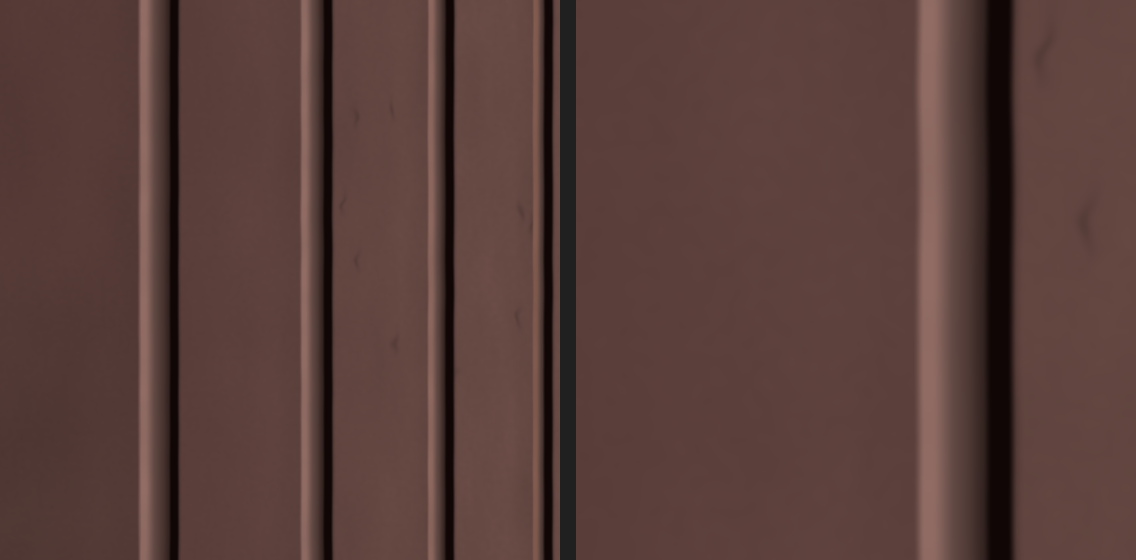
Left, the full canvas; right, a detail of the centre.
This texture is drawn by a WebGL 2 fragment shader. Its source:

```glsl
#version 300 es
precision highp float;
// Brown metal cladding seen at an angle: flat panels parted by upright ribs.
// A projective map turns canvas x into an even rib count, so panels narrow
// to the right; each rib has a lit edge, a dull face and a black groove.
uniform vec2 u_resolution;
out vec4 fragColor;

vec2 hash2(vec2 p) {
    vec3 q = fract(p.xyx * vec3(0.1031, 0.1030, 0.0973));
    q += dot(q, q.yzx + 33.33);
    return fract((q.xx + q.yz) * q.zy);
}

float cornerSlope(vec2 cell, vec2 offset) {
    return dot(hash2(cell + 50.0) * 2.0 - 1.0, offset);
}

float gradientNoise(vec2 p) {
    vec2 i = floor(p), f = p - i;
    vec2 u = f * f * f * (f * (f * 6.0 - 15.0) + 10.0);
    vec2 e = vec2(1.0, 0.0);
    return mix(mix(cornerSlope(i, f), cornerSlope(i + e, f - e), u.x),
               mix(cornerSlope(i + e.yx, f - e.yx), cornerSlope(i + 1.0, f - 1.0), u.x), u.y);
}

float fbm(vec2 p) {
    float sum = 0.0, amp = 0.5;
    for (int i = 0; i < 4; i++) {
        sum += amp * gradientNoise(p);
        p = p * 2.03 + 7.1;
        amp *= 0.5;
    }
    return sum;
}

// Canvas x to rib count, and back again
float ribCoord(float x) { return (x - 0.311) / (0.352 - 0.132 * x); }
float grooveX(float n) { return (0.352 * n + 0.311) / (1.0 + 0.132 * n); }

// Painted sheet: lighter to the right, duller low on the left
vec3 panelColor(vec2 uv, float n) {
    vec3 col = mix(vec3(0.328, 0.222, 0.208), vec3(0.412, 0.294, 0.270),
                   smoothstep(-0.05, 1.05, uv.x));
    float lowLeft = (1.0 - smoothstep(0.0, 0.35, uv.x)) * (1.0 - smoothstep(0.1, 0.7, uv.y));
    col = mix(col, vec3(0.305, 0.218, 0.200), 0.7 * lowLeft);
    col *= 1.0 - 0.05 * smoothstep(0.55, 0.8, fract(n));

    // Broad stains, upright smears and fine grain
    float worn = smoothstep(0.35, 0.85, uv.x);
    col += vec3(1.0, 0.75, 0.65) * 0.035 * fbm(uv * vec2(5.0, 3.0));
    col *= 1.0 + (0.03 + 0.09 * worn) * fbm(uv * vec2(17.0, 5.0) + 3.0);
    col *= 1.0 + 0.025 * gradientNoise(uv * 90.0);
    return col;
}

// Faint short scuffs scattered over the right-hand panels
float scuffs(vec2 uv) {
    float sum = 0.0;
    for (int i = 0; i < 9; i++) {
        vec2 r = hash2(vec2(float(i) * 3.7, 11.0));
        vec2 d = uv - vec2(mix(0.6, 0.97, r.x), mix(0.3, 0.97, r.y));
        d.x += 0.3 * (r.y - 0.5) * d.y + 0.012 * gradientNoise(uv * 40.0);
        sum += exp(-dot(d * vec2(190.0, 60.0), d * vec2(190.0, 60.0)));
    }
    return min(sum, 1.0);
}

void main() {
    vec2 uv = gl_FragCoord.xy / u_resolution;
    float wobble = 0.0012 * gradientNoise(vec2(uv.y * 14.0, floor(uv.x * 4.0) + 0.3));
    float x = uv.x + wobble;
    float n = ribCoord(x);
    float id = floor(n + 0.5);
    float f = n - id - 0.025 * smoothstep(2.0, 3.0, id);
    float dx = x - grooveX(id);

    vec3 col = panelColor(uv, n);
    col *= 1.0 - 0.13 * scuffs(uv);

    // Rib face, darkening as it turns into the groove
    float face = smoothstep(-0.19, -0.165, f) * (1.0 - smoothstep(-0.004, 0.004, dx));
    vec3 faceColor = mix(vec3(0.385, 0.288, 0.268), vec3(0.250, 0.175, 0.160),
                         smoothstep(-0.13, -0.03, f));
    col = mix(col, faceColor, face);

    // Lit edge: crisp on the left, fading over the face
    float lit = smoothstep(-0.208, -0.180, f) * (1.0 - smoothstep(-0.165, -0.105, f));
    vec3 litColor = mix(vec3(0.555, 0.415, 0.385), vec3(0.500, 0.350, 0.305),
                        smoothstep(1.5, 3.0, id));
    litColor *= 1.0 + 0.12 * fbm(vec2(uv.y * 9.0, id * 3.3 + 0.4));
    col = mix(col, litColor, lit);

    // Groove with a black core and a softer shadow on its left
    float shadow = smoothstep(-0.020, -0.007, dx) * (1.0 - smoothstep(0.006, 0.015, dx));
    float core = 1.0 - smoothstep(0.0045, 0.0105, abs(dx));
    col *= 1.0 - 0.22 * shadow;
    col = mix(col, vec3(0.060, 0.025, 0.020), core);

    fragColor = vec4(col, 1.0);
}
```
